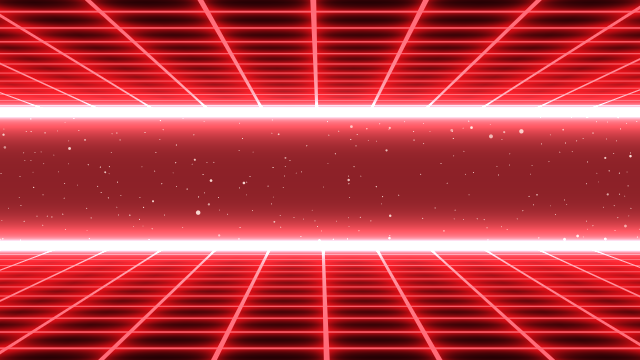
Write a Shadertoy shader that draws this background.

```glsl
#define HORIZON 0.1865        // half height of the open band
#define BAND_SHIFT 0.003      // vertical offset of the band
#define VANISH 0.0857         // vanishing point beyond the centre line
#define RAIL_STEP 0.535       // spacing of the converging lines
#define RAIL_SHIFT 0.032      // sideways offset of the converging lines
#define ROW_STEP 0.161        // depth between cross lines
#define ROW_SHIFT 0.227       // depth offset of the cross lines
#define CORE_WIDTH 0.0142     // white horizon bar
#define BLOOM_WIDTH 0.03      // soft pink around the bar
#define HAZE_WIDTH 0.07       // red haze inside the band
#define STAR_CELL 0.03        // cell size of the smallest stars

const vec3 NIGHT = vec3(0.09, 0.0, 0.01);
const vec3 NEON = vec3(0.93, 0.06, 0.09);
const vec3 PINK = vec3(1.0, 0.40, 0.45);
const vec3 PALE = vec3(1.0, 0.90, 0.94);
const vec3 WINE = vec3(0.55, 0.13, 0.155);
const vec3 HAZE = vec3(0.60, 0.26, 0.28);
const vec3 STAR = vec3(1.0, 0.90, 0.87);

vec3 hash3(vec2 p) {
    vec3 h = fract(p.xyx * vec3(0.1031, 0.1030, 0.0973));
    h += dot(h, h.yxz + 33.33);
    return fract((h.xxy + h.yzz) * h.zyx);
}

// Distance to the nearest whole number
float toLine(float x) {
    return abs(fract(x + 0.5) - 0.5);
}

// Filled coverage of a shape with the given half width
float cover(float dist, float halfWidth, float pixel) {
    return clamp((halfWidth - dist) / pixel + 0.5, 0.0, 1.0);
}

// Perspective grid; the lower half is the upper one turned by 180 degrees
vec3 gridColor(vec2 q, float away, float pixel) {
    q *= q.y < 0.0 ? -1.0 : 1.0;
    float d = q.y + VANISH;
    float slope = q.x / d;
    float railScale = RAIL_STEP * d / sqrt(1.0 + slope * slope);
    float rowScale = ROW_STEP * d * d;
    float rail = toLine((slope + RAIL_SHIFT) / RAIL_STEP) * railScale;
    float row = toLine(1.0 / (d * ROW_STEP) - ROW_SHIFT) * rowScale;

    // Neon glow, then the bright lines
    float glow = 0.85 * exp(-row / 0.012) + 0.70 * exp(-rail / 0.028);
    glow += 0.45 * exp(-away / 0.08);
    vec3 color = mix(NIGHT, NEON, 1.0 - exp(-1.5 * glow * glow - 0.5 * glow));
    color += vec3(0.30, 0.28, 0.32) * exp(-away / 0.036);
    float near = exp(-away / 0.09);
    color = mix(color, mix(PINK, PALE, 0.5 * near), 0.9 * cover(row, 0.052 * rowScale, pixel));
    return mix(color, mix(PINK, PALE, near), cover(rail, 0.026 * railScale, pixel));
}

// Three layers of scattered dots, from fine and many to large and few
float stars(vec2 q, float pixel) {
    float light = 0.0;
    for (int i = 0; i < 3; i++) {
        float layer = float(i);
        float size = STAR_CELL * exp2(layer);
        vec2 grid = q / size + 40.0 + 17.3 * layer;
        vec3 rnd = hash3(floor(grid) + 61.0 * layer);
        vec3 look = hash3(floor(grid) + 137.0 + 29.0 * layer);
        float radius = (0.0012 + 0.0017 * layer) * mix(0.75, 1.35, look.x);
        float dist = length(fract(grid) - mix(vec2(0.15), vec2(0.85), rnd.xy)) * size;
        float present = step(rnd.z, 0.34 - 0.14 * layer);
        light = max(light, present * mix(0.55, 1.0, look.y) * cover(dist, radius, pixel));
    }
    return light;
}

void mainImage(out vec4 fragColor, in vec2 fragCoord) {
    vec2 q = (fragCoord - 0.5 * iResolution.xy) / iResolution.y;
    float pixel = 1.0 / iResolution.y;
    float edge = abs(q.y - BAND_SHIFT) - HORIZON;

    // Starry band with haze rising to both horizons
    float haze = edge / HAZE_WIDTH;
    vec3 band = WINE + HAZE * exp(-haze * haze);
    band = mix(band, STAR, stars(q, pixel));

    vec3 color = mix(band, gridColor(q, max(edge, 0.0), pixel), smoothstep(-0.004, 0.008, edge));

    // White horizon bars with a soft bloom
    float core = edge / CORE_WIDTH;
    float bloom = edge / BLOOM_WIDTH;
    color += exp(-core * core) + vec3(0.25, 0.25, 0.28) * exp(-bloom * bloom);
    fragColor = vec4(clamp(color, 0.0, 1.0), 1.0);
}
```
